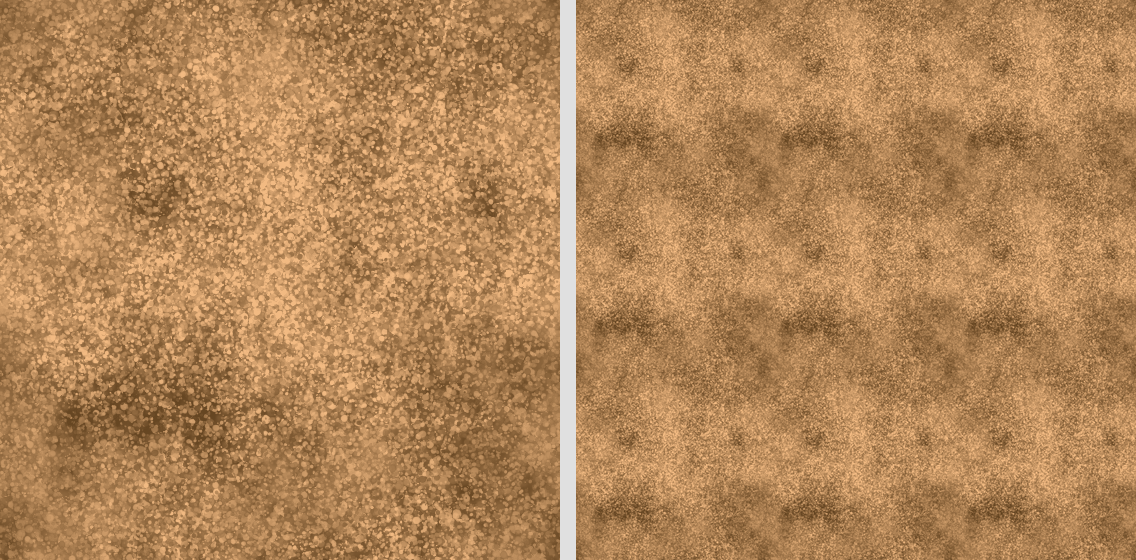
Left: one tile. Right: repeated 3 by 3.
Write a WebGL 1 fragment shader that draws this texture.

```glsl
precision highp float;
// Seamless sandy ground: overlapping round grains on mottled light and dark patches.

uniform vec2 u_resolution;

#define LAYERS 8
#define COARSE_CELLS 50.0
#define CELL_STEP 15.0
#define MEAN_TONE 0.605
#define PATCH_CONTRAST 0.92
#define GRAIN_CONTRAST 0.73
#define GAP_DEPTH 0.30
#define RIM_SHADE 0.07
#define EDGE_SOFTNESS 0.0013
#define WOBBLE 0.0022

const vec3 DARK_EARTH = vec3(0.40, 0.274, 0.135);
const vec3 PALE_SAND = vec3(0.95, 0.730, 0.511);

vec3 hash3(vec2 cell, float seed) {
  vec3 p = fract(vec3(cell.xyx + seed * 17.31) * vec3(0.1031, 0.1030, 0.0973));
  p += dot(p, p.yxz + 33.33);
  return fract((p.xxy + p.yzz) * p.zyx);
}

// Value noise that wraps after a whole number of cells.
float wrapNoise(vec2 uv, float period, float seed) {
  vec2 p = uv * period;
  vec2 cell = floor(p);
  vec2 f = p - cell;
  f = f * f * (3.0 - 2.0 * f);
  vec2 lo = mod(cell, period);
  vec2 hi = mod(cell + 1.0, period);
  float bottom = mix(hash3(lo, seed).x, hash3(vec2(hi.x, lo.y), seed).x, f.x);
  float top = mix(hash3(vec2(lo.x, hi.y), seed).x, hash3(hi, seed).x, f.x);
  return mix(bottom, top, f.y);
}

float wrapFbm(vec2 uv, float period, float seed) {
  float sum = 0.0;
  float total = 0.0;
  float weight = 1.0;
  for (int i = 0; i < 5; i++) {
    sum += weight * wrapNoise(uv, period, seed + float(i));
    total += weight;
    period *= 2.0;
    weight *= 0.75;
  }
  return sum / total;
}

// Paints one grid of scattered discs over the tone beneath.
float paintGrains(float tone, vec2 uv, float cells, float seed,
                  float localTone, float contrast, float density) {
  vec2 p = uv * cells;
  vec2 home = floor(p);
  float soft = EDGE_SOFTNESS * cells;
  for (int j = -1; j <= 1; j++) {
    for (int i = -1; i <= 1; i++) {
      vec2 cell = home + vec2(float(i), float(j));
      vec2 id = mod(cell, cells);
      vec3 place = hash3(id, seed);
      vec3 look = hash3(id, seed + 5.7);
      float radius = mix(0.15, 0.52, place.z);
      float dist = length(p - cell - place.xy);
      float cover = 1.0 - smoothstep(radius - soft, radius + soft, dist);
      cover *= step(look.x, density) * mix(0.65, 0.95, look.z);
      float grain = localTone + contrast * (look.y - 0.45);
      grain -= RIM_SHADE * smoothstep(0.6, 1.0, dist / radius);
      tone = mix(tone, grain, cover);
    }
  }
  return tone;
}

void main() {
  vec2 uv = gl_FragCoord.xy / u_resolution;

  // Broad patches set the local tone, contrast and crowding of the grains.
  float patches = wrapFbm(uv, 4.0, 2.0) - 0.5;
  float localTone = MEAN_TONE + PATCH_CONTRAST * patches;
  float variety = smoothstep(0.3, 0.65, wrapFbm(uv, 3.0, 21.0));
  float contrast = GRAIN_CONTRAST * mix(0.5, 1.25, variety);
  float density = clamp(0.57 + 0.8 * patches, 0.4, 0.8);

  // A slight warp makes the discs irregular.
  vec2 warp = vec2(wrapNoise(uv, 90.0, 31.0), wrapNoise(uv, 90.0, 37.0)) - 0.5;
  vec2 grainUv = uv + WOBBLE * warp;

  // Dark gaps first, then coarse and fine grains in mixed order.
  float tone = localTone - GAP_DEPTH * mix(0.6, 1.2, variety);
  tone += 0.16 * (wrapNoise(uv, 110.0, 43.0) - 0.5);
  for (int i = 0; i < LAYERS; i++) {
    float size = mod(float(i) * 3.0, float(LAYERS));
    float cells = COARSE_CELLS + CELL_STEP * size;
    tone = paintGrains(tone, grainUv, cells, 50.0 + 3.0 * float(i),
                       localTone, contrast, density);
  }

  gl_FragColor = vec4(mix(DARK_EARTH, PALE_SAND, clamp(tone, 0.0, 1.0)), 1.0);
}
```
